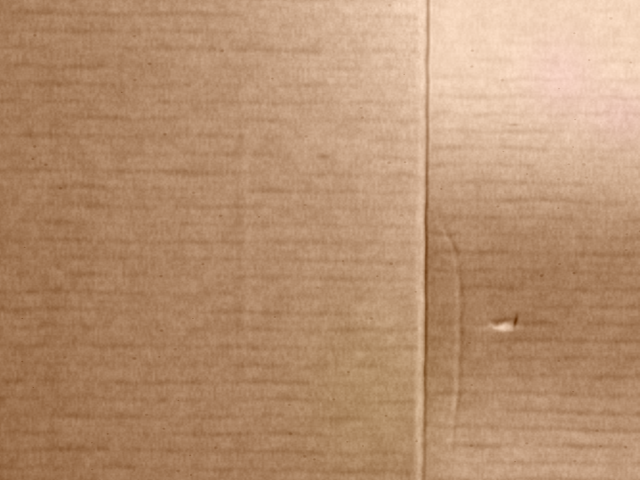
Reproduce this texture procedurally as a WebGL 1 fragment shader.

```glsl
precision highp float;
// Two panels of corrugated cardboard meeting at an upright fold.
// A smooth light field picks the paper tone; broken flute lines, fibre noise,
// a pressed arc, a small tear and scattered specks are laid over it.
uniform vec2 u_resolution;

float hash(vec2 p) {
  p = fract(p * vec2(0.1031, 0.1137));
  p += dot(p, p.yx + 33.33);
  return fract((p.x + p.y) * p.x * 17.3);
}

float noise(vec2 p) {
  vec2 i = floor(p), f = fract(p);
  f = f * f * (3.0 - 2.0 * f);
  return mix(mix(hash(i), hash(i + vec2(1.0, 0.0)), f.x),
             mix(hash(i + vec2(0.0, 1.0)), hash(i + 1.0), f.x), f.y);
}

float fbm(vec2 p) {
  float sum = 0.0, amp = 0.5;
  for (int i = 0; i < 4; i++) {
    sum += amp * (noise(p) - 0.5);
    p = p * 2.03 + 17.1;
    amp *= 0.55;
  }
  return sum;
}

// Soft elliptical spot
float spot(vec2 p, vec2 center, vec2 radius) {
  vec2 d = (p - center) / radius;
  return exp(-dot(d, d));
}

float bump(float d, float width) {
  return exp(-d * d / (width * width));
}

// Light falling on each side of the fold
float leftLight(vec2 p) {
  float s = p.x / 0.885;
  return mix(0.06, 0.20, p.y) + s * mix(0.24, 0.36, p.y)
       + 0.46 * s * s * s * p.y * p.y;
}

float rightLight(vec2 p, float d) {
  float light = 0.22 + 0.79 * smoothstep(0.40, 0.88, p.y + 0.05 * (p.x - 1.1));
  light += 0.28 * (1.0 - smoothstep(0.0, 0.3, p.y));
  return light - 0.10 * exp(-d / 0.03) - 0.06 * spot(p, vec2(1.1, 0.4), vec2(0.2, 0.12));
}

// Flute shading: wavering broken shadow with a lit slope under it
float flutes(vec2 p, float right) {
  float wobble = 0.009 * (noise(p * vec2(7.0, 16.0) + 3.0) - 0.5)
               + 0.004 * (noise(p * vec2(45.0, 25.0)) - 0.5);
  float row = (p.y + 0.011 * p.x + wobble - 0.465 - 0.020 * right) / 0.0364;
  float id = floor(row + 0.5);
  float d = row - id;
  float broken = 0.65 * noise(vec2(p.x * 11.0 + right * 9.0, id * 7.3))
               + 0.35 * noise(vec2(p.x * 38.0, id * 5.1 + 2.0));
  broken = smoothstep(0.3, 0.72, broken);
  float shadow = bump(d, mix(0.13, 0.18, broken)) * mix(0.2, 1.0, broken);
  float slope = bump(d + 0.30, 0.19) * mix(0.5, 1.0, broken);
  return -0.125 * shadow + 0.065 * slope + 0.02 * sin(6.2832 * row);
}

// Sparse dark flecks, one candidate per cell
float specks(vec2 p) {
  vec2 g = p * 34.0, id = floor(g);
  vec2 center = 0.25 + 0.5 * vec2(hash(id + 5.0), hash(id + 41.0));
  float size = mix(0.05, 0.11, hash(id + 77.0));
  float d = length((fract(g) - center) * vec2(0.75, 1.0));
  return step(0.93, hash(id + 19.0)) * (1.0 - smoothstep(size * 0.2, size * 1.5, d));
}

void main() {
  vec2 p = gl_FragCoord.xy / u_resolution.y;
  p.x *= 1.3333 * u_resolution.y / u_resolution.x;
  float d = p.x - mix(0.882, 0.890, p.y) - 0.003 * (noise(vec2(3.0, p.y * 22.0)) - 0.5);
  float right = smoothstep(-0.002, 0.002, d);

  float light = mix(leftLight(p), rightLight(p, max(d, 0.0)), right);
  float depth = mix(0.9, 1.15, right) * (1.0 - 0.6 * smoothstep(0.7, 0.95, p.y) * right);
  light += depth * flutes(p, right) * smoothstep(0.004, 0.03, abs(d));

  // Paper: broad mottling, sideways blotches, upright fibres, grain
  float grain = 1.0 - 0.35 * right * smoothstep(0.6, 0.9, p.y);
  light += 0.09 * fbm(p * 7.0) + grain * 0.22 * fbm(p * vec2(32.0, 58.0));
  light += grain * 0.13 * (noise(p * vec2(190.0, 95.0)) - 0.5);
  light += grain * 0.10 * (noise(p * 250.0 + 9.0) - 0.5);

  // Faint upright dents in the left panel
  float dentSpan = smoothstep(0.1, 0.35, p.y) * (1.0 - smoothstep(0.65, 0.9, p.y));
  float dentX = p.x + 0.008 * (noise(vec2(p.y * 30.0, 8.0)) - 0.5);
  light += dentSpan * (0.05 * bump(dentX - 0.517, 0.010) - 0.05 * bump(dentX - 0.498, 0.010));
  light -= 0.03 * bump(dentX - 0.11, 0.012);

  // Fold: lit lip, dark groove, thin far edge
  float worn = 0.6 + 0.8 * noise(vec2(p.x * 150.0, p.y * 24.0));
  light += mix(0.30, 0.06, p.y) * worn * bump(d + 0.010, 0.009);
  light -= mix(0.28, 0.46, smoothstep(0.0, 0.6, p.y)) * bump(d - 0.002, 0.0042);
  light += 0.10 * worn * bump(d - 0.009, 0.003) * p.y;

  // Pressed arc beside the fold
  float rise = p.y - 0.4;
  float bend = rise > 0.0 ? 2.0 : 0.14;
  float arc = (p.x - 0.960 + bend * rise * rise) / sqrt(1.0 + 4.0 * bend * bend * rise * rise);
  arc += 0.005 * (noise(vec2(p.y * 24.0, 4.0)) - 0.5);
  float arcSpan = smoothstep(0.03, 0.12, p.y) * (1.0 - smoothstep(0.50, 0.57, p.y));
  arcSpan *= 0.45 + 0.7 * noise(vec2(p.y * 30.0, 12.0));
  light += arcSpan * (0.16 * bump(arc + 0.007, 0.006) - 0.17 * bump(arc - 0.003, 0.005));

  // Tear with a raised pale flap and a dark nick, plus two scuffs
  vec2 ragged = p + 0.008 * vec2(noise(p * 90.0) - 0.5, noise(p * 90.0 + 31.0) - 0.5);
  light += 0.70 * spot(ragged, vec2(1.047, 0.319), vec2(0.026, 0.008));
  light -= 0.25 * spot(ragged, vec2(1.045, 0.333), vec2(0.028, 0.005));
  light -= 0.65 * spot(p, vec2(1.074 + 0.2 * (p.y - 0.33), 0.331), vec2(0.004, 0.014));
  light -= 0.32 * spot(p, vec2(0.672, 0.674), vec2(0.010, 0.005));
  light -= 0.25 * spot(p, vec2(1.071 - 0.3 * (p.y - 0.74), 0.740), vec2(0.013, 0.003));
  light -= 0.22 * specks(p);

  vec3 color = mix(vec3(0.575, 0.405, 0.265), vec3(0.945, 0.825, 0.725), light);
  // Rosy and olive casts
  float rosy = spot(p, vec2(1.17, 0.84), vec2(0.07, 0.08)) + spot(p, vec2(1.30, 0.76), vec2(0.07, 0.06));
  color += rosy * vec3(0.0, -0.022, 0.015);
  color += vec3(-0.005, 0.008, -0.018) * spot(p, vec2(0.78, 0.18), vec2(0.16, 0.2));
  gl_FragColor = vec4(clamp(color, 0.0, 1.0), 1.0);
}
```
